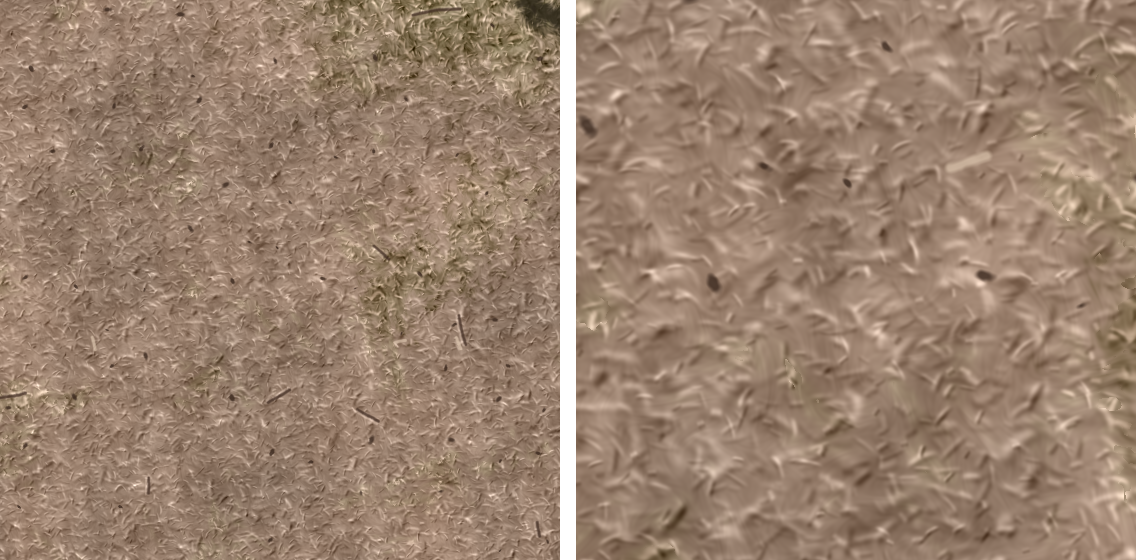
Left: the whole. Right: its middle third, enlarged.
A WebGL 1 fragment shader for this texture:

```glsl
precision highp float;
// Dry trampled soil strewn with short straws, twigs and thin grass.
// Straws are bent strokes scattered on jittered grids, each with a lit ridge
// and a shaded side; layered sines clump the soil and place the grass tufts.
uniform vec2 u_resolution;

float hash(vec2 p) {
  return fract(sin(dot(p, vec2(127.1, 311.7))) * 43758.55);
}

vec2 hash2(vec2 p) {
  return vec2(hash(p), hash(p + 37.3));
}

mat2 rotation(float a) {
  return mat2(cos(a), -sin(a), sin(a), cos(a));
}

// Distance to a horizontal stroke centred on the origin.
float stroke(vec2 p, float halfLength) {
  return length(vec2(max(abs(p.x) - halfLength, 0.0), p.y));
}

// Warped, rotated sines, roughly -1 to 1.
float mottle(vec2 p) {
  float sum = 0.0;
  float weight = 0.5;
  for (int i = 0; i < 5; i++) {
    p = rotation(1.1) * p * 1.7 + 2.3;
    p += 0.6 * sin(p.yx * 0.8);
    sum += weight * sin(p.x) * cos(p.y * 1.2);
    weight *= 0.75;
  }
  return sum;
}

// One layer of straws: signed relief with separately weighted light and shade.
float straws(vec2 p, float scale, float seed, float upright) {
  vec2 g = p * scale;
  float relief = 0.0;
  for (int y = -1; y <= 1; y++) {
    for (int x = -1; x <= 1; x++) {
      vec2 id = floor(g) + vec2(float(x), float(y));
      vec2 r = hash2(id + seed);
      vec2 s = hash2(id + seed + 71.9);
      float angle = (r.x + s.y - 1.0) * 1.7 - 0.1 + upright * 1.2;
      vec2 q = rotation(angle) * (g - id - hash2(id + seed + 19.4));
      q.y += (s.x - 0.5) * 0.8 * q.x * q.x;
      float halfLength = 0.1 + 0.42 * r.y;
      float width = 0.065 + 0.065 * hash(id + seed + 3.3);
      // Tapering ends keep the strokes from looking stamped.
      float fade = 1.0 - smoothstep(0.3, 1.0, abs(q.x) / (halfLength + width));
      float ridge = q.y / width;
      float shade = ridge + 1.5;
      float lit = 0.15 + 0.95 * s.x * s.x;
      float dark = 0.15 + 0.85 * r.x * s.y;
      relief += fade * (lit * exp(-ridge * ridge) - dark * exp(-shade * shade));
    }
  }
  return relief;
}

// Dark crumbs: sparse, ragged, squashed dots with soft rims.
float crumbs(vec2 p, float ragged) {
  vec2 g = p * 13.0;
  vec2 id = floor(g);
  vec2 r = hash2(id + 5.7);
  vec2 q = rotation(r.x * 6.0) * (fract(g) - 0.2 - 0.6 * r);
  float size = 0.03 + 0.045 * r.y;
  float radius = length(q * vec2(0.8, 1.5)) + 0.03 * ragged;
  return (1.0 - smoothstep(size * 0.4, size * 1.5, radius)) * step(0.62, hash(id + 91.0));
}

void main() {
  vec2 p = gl_FragCoord.xy / min(u_resolution.x, u_resolution.y);
  float patches = mottle(p * 4.0);
  float clumps = mottle(p * 13.0 + 5.0);
  float fine = mottle(p * 42.0 + 9.0);

  // Grass: a green corner, a diagonal strip and scattered tufts, all ragged.
  float ragged = 0.03 * clumps + 0.025 * fine;
  float corner = smoothstep(0.28, 0.0, length((p - vec2(0.82, 1.04)) * vec2(0.55, 1.0)) + 0.04 * patches + 2.0 * ragged);
  vec2 along = rotation(0.8) * (p - vec2(0.8, 0.56));
  float strip = smoothstep(0.085, 0.0, stroke(along, 0.13) + 2.0 * ragged);
  float tufts = smoothstep(0.25, 0.95, mottle(p * 7.0 + 4.0) + 0.3 * fine);
  float grass = clamp(corner + 0.6 * strip + 0.5 * tufts, 0.0, 1.0);

  // Relief of all straws; every other layer stands upright in the grass.
  float relief = 0.0;
  for (int i = 0; i < 6; i++) {
    float layer = float(i);
    vec2 turned = rotation(0.25 * sin(layer * 2.4)) * p;
    relief += straws(turned, 27.0 + 7.0 * layer, layer * 13.7, step(0.4, grass) * mod(layer, 2.0));
  }
  relief -= 0.08;
  float tone = 0.05 * patches + 0.055 * clumps + 0.07 * fine;
  tone += relief * (0.16 + 0.06 * grass);
  tone += grass * (0.09 * fine + 0.06 * clumps);
  vec3 color = vec3(0.605, 0.505, 0.433) + tone;

  // Pale straw on lit blades, dull olive below them.
  vec3 blade = mix(vec3(-0.07, -0.025, -0.085), vec3(0.02, 0.03, -0.02), smoothstep(-0.3, 0.6, relief));
  color += blade * grass;
  color += vec3(0.012, 0.0, -0.006) * patches;

  // Dark crumbs, and deep shade in the grassy corner.
  color = mix(color, vec3(0.23, 0.16, 0.12), 0.8 * crumbs(p, fine));
  float hollow = smoothstep(0.045, 0.005, stroke(rotation(-0.6) * (p - vec2(0.97, 0.98)), 0.03) + 0.02 * fine);
  color = mix(color, vec3(0.17, 0.15, 0.1), 0.8 * hollow);

  // Loose twigs, mostly dark with a lit edge, a few short and bleached.
  for (int i = 0; i < 13; i++) {
    vec2 id = vec2(float(i), 8.3);
    vec2 r = hash2(id);
    float bleached = step(0.75, hash(id + 12.0));
    vec2 q = rotation(hash(id + 3.1) * 3.14) * (p - r);
    q.y += (r.x - 0.5) * 5.0 * q.x * q.x + 0.001 * fine;
    float halfLength = (0.012 + 0.04 * r.y * hash(id + 6.0)) * (1.0 - 0.5 * bleached);
    float body = smoothstep(0.0045, 0.001, stroke(q, halfLength));
    float edge = smoothstep(0.004, 0.001, stroke(q - vec2(0.0, 0.004), halfLength));
    vec3 bark = mix(vec3(0.27, 0.19, 0.15), vec3(0.85, 0.76, 0.67), bleached);
    color = mix(color, bark, 0.75 * body);
    color += 0.12 * edge * (1.0 - bleached);
  }
  gl_FragColor = vec4(clamp(color, 0.0, 1.0), 1.0);
}
```
